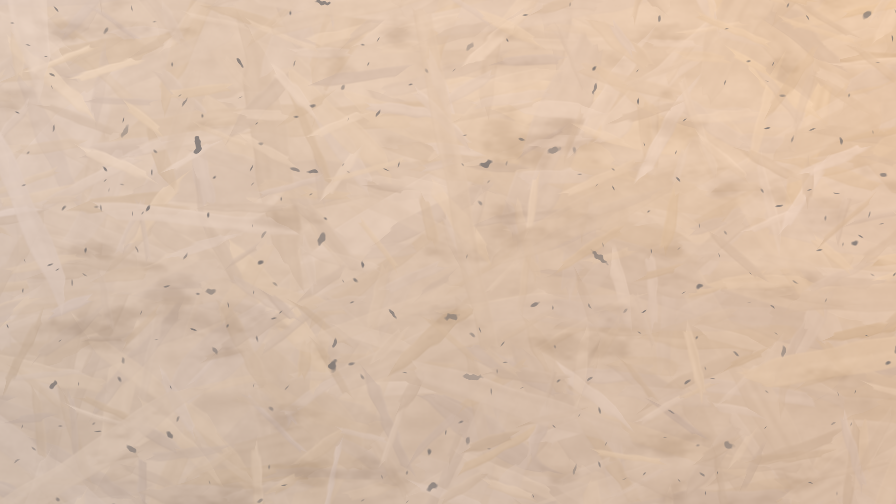
Write a WebGL 2 fragment shader that draws this texture.

```glsl
#version 300 es
precision highp float;
// Pale pressed strand board: overlapping wood flakes with scattered dark bark specks.
uniform vec2 u_resolution;
out vec4 fragColor;

const float SOFTNESS = 0.0028;
const float PI = 3.14159;

float hash(vec2 p) {
    vec3 q = fract(p.xyx * 0.1031);
    q += dot(q, q.yzx + 33.33);
    return fract((q.x + q.y) * q.z);
}

vec2 hash2(vec2 p) {
    return vec2(hash(p + 17.3), hash(p + 71.9));
}

float noise(vec2 p) {
    vec2 cell = floor(p);
    vec2 f = fract(p);
    f = f * f * (3.0 - 2.0 * f);
    float low = mix(hash(cell), hash(cell + vec2(1, 0)), f.x);
    float high = mix(hash(cell + vec2(0, 1)), hash(cell + vec2(1, 1)), f.x);
    return mix(low, high, f.y);
}

float fbm(vec2 p) {
    float sum = 0.0;
    float gain = 0.5;
    for (int i = 0; i < 4; i++) {
        sum += gain * noise(p);
        p = p * 2.03 + 11.7;
        gain *= 0.5;
    }
    return sum;
}

vec2 rotate(vec2 p, float angle) {
    float c = cos(angle), s = sin(angle);
    return vec2(c * p.x + s * p.y, c * p.y - s * p.x);
}

// Wood is stored as x: lightness offset, y: warmth offset.
vec2 addStrands(vec2 wood, vec2 p, float scale, float thinness, float contrast, float seed) {
    vec2 home = floor(p * scale);
    for (int j = -1; j <= 1; j++) {
        for (int i = -1; i <= 1; i++) {
            vec2 cell = home + vec2(i, j);
            vec2 id = cell + seed * 37.0;
            vec2 shape = hash2(id + 5.1);
            vec2 tone = hash2(id + 9.7) - 0.5;
            float turn = hash(id + 2.3) - 0.5;
            float angle = PI * mix(turn, 4.0 * turn * turn * turn, 0.55);
            vec2 q = rotate(p - (cell + hash2(id)) / scale, angle);
            vec2 halfSize = vec2(mix(0.4, 0.95, shape.x), thinness * mix(0.35, 1.0, shape.y)) / scale;

            // Slanted, splintered outline
            q.x += q.y * tone.x * 5.0;
            float wobble = noise(vec2(q.x * scale * 4.0, seed + shape.x * 50.0)) - 0.5;
            float taper = 1.0 - 0.5 * shape.y * smoothstep(0.2, 1.0, abs(q.x) / halfSize.x);
            float side = abs(q.y + wobble * halfSize.y * 0.6) - halfSize.y * taper;
            float end = abs(q.x) - halfSize.x + 0.02 * noise(vec2(q.y * 130.0, seed));
            float dist = max(side, end);
            float mask = 1.0 - smoothstep(-SOFTNESS, SOFTNESS, dist);
            if (mask > 0.0) {
                float grain = noise(vec2(q.x * 5.0, q.y * 95.0) + shape * 40.0) - 0.5;
                float rim = smoothstep(-0.006, 0.0, dist) * sign(q.y);
                vec2 flake = tone * vec2(0.085, 0.06);
                flake.x += grain * 0.036 + rim * 0.014;
                wood = mix(wood, flake * contrast, mask * mix(0.4, 0.85, hash(id + 8.8)));
            }
        }
    }
    return wood;
}

// Coverage of small ragged flecks, each kept with the given chance.
float specks(vec2 p, float scale, float size, float chance, float seed) {
    vec2 home = floor(p * scale);
    float cover = 0.0;
    for (int j = -1; j <= 1; j++) {
        for (int i = -1; i <= 1; i++) {
            vec2 cell = home + vec2(i, j);
            vec2 id = cell + seed * 53.0;
            vec2 shape = hash2(id + 4.6);
            vec2 q = rotate(p - (cell + hash2(id)) / scale, PI * hash(id + 6.2));
            float radius = size * mix(0.35, 1.0, shape.x * shape.x);
            q.y += (noise(q.xx * 90.0 + shape * 30.0) - 0.5) * radius * 0.5;
            float dist = length(q * vec2(1.0, mix(1.5, 4.0, shape.y))) - radius;
            dist += (noise(p * 150.0) - 0.5) * radius * 0.6;
            float mask = 1.0 - smoothstep(-SOFTNESS, SOFTNESS * 1.3, dist);
            float kept = step(hash(id + 3.9), chance);
            cover = max(cover, mask * kept * mix(0.45, 1.0, hash(id + 1.4)));
        }
    }
    return cover;
}

// Light falls from the top, cool on the left and warm on the right.
vec3 boardTint(vec2 uv) {
    vec3 bottom = mix(vec3(0.795, 0.715, 0.65), vec3(0.835, 0.725, 0.635), uv.x);
    vec3 top = mix(vec3(0.875, 0.785, 0.715), vec3(0.915, 0.785, 0.665), uv.x);
    return mix(bottom, top, smoothstep(-0.1, 1.0, uv.y));
}

void main() {
    vec2 uv = gl_FragCoord.xy / u_resolution;
    vec2 p = gl_FragCoord.xy / u_resolution.y;

    // Flakes from broad to narrow
    vec2 wood = vec2((fbm(p * vec2(7.0, 25.0)) - 0.47) * 0.08, 0.0);
    for (int k = 0; k < 3; k++) {
        float layer = float(k);
        wood = addStrands(wood, p, 2.3 + layer * 0.7, 0.17, 0.8, layer + 1.0);
        wood = addStrands(wood, p, 5.0 + layer * 1.6, 0.16, 1.0, layer + 5.0);
    }
    wood = addStrands(wood, p, 11.0, 0.14, 1.2, 11.0);
    wood = addStrands(wood, p, 2.6, 0.1, 0.8, 14.0);

    // Smudges and fine fibre
    float smudge = smoothstep(0.56, 0.8, fbm(p * vec2(9.0, 16.0) + 31.0));
    wood.x += (fbm(p * 38.0) - 0.47) * 0.035 - smudge * 0.06;
    vec3 color = boardTint(uv) + wood.x * vec3(0.95, 1.0, 1.05) + wood.y * vec3(0.3, 0.0, -0.8);

    // Bark specks
    float bark = specks(p, 5.0, 0.026, 0.28, 1.0);
    bark = max(bark, specks(p, 10.0, 0.013, 0.3, 2.0));
    bark = max(bark, specks(p, 19.0, 0.006, 0.3, 3.0));
    color = mix(color, vec3(0.44, 0.42, 0.42), bark * 0.8);
    fragColor = vec4(color, 1.0);
}
```
